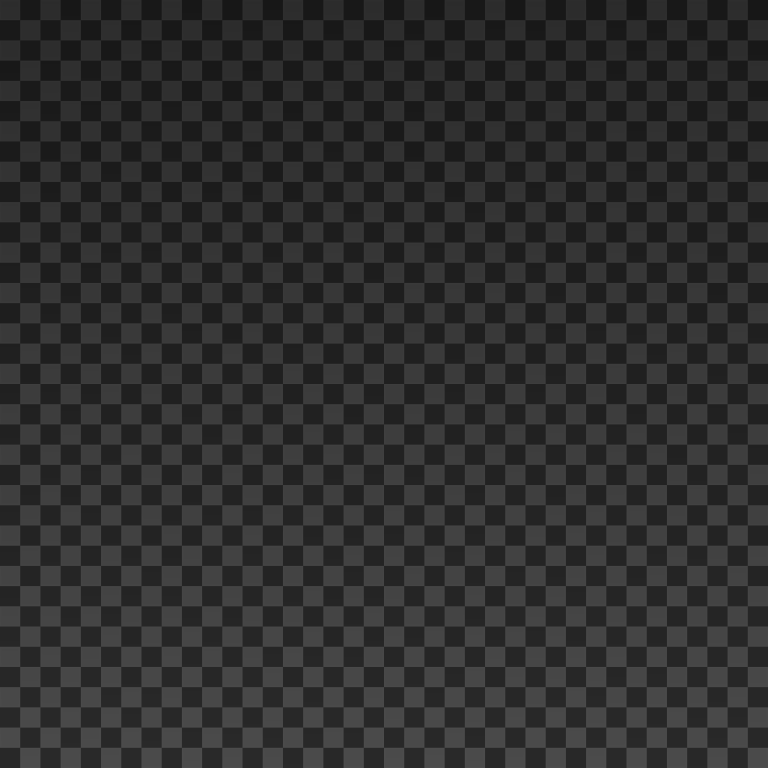
This pattern is drawn by a WebGL 1 fragment shader. Its source:

```glsl
precision highp float;

uniform vec2 u_resolution;

#define CELLS 38.0
#define DARK_TOP 0.092
#define DARK_BOTTOM 0.160
#define LIGHT_TOP 0.172
#define LIGHT_BOTTOM 0.292
#define RIM_WIDTH 0.06
#define RIM_GAIN 0.008
#define TONE_JITTER 0.005

float hash(vec2 p) {
    vec3 q = fract(p.xyx * 0.1031);
    q += dot(q, q.yzx + 33.33);
    return fract((q.x + q.y) * q.z);
}

// Distance from each coordinate to its nearest cell edge
vec2 edgeDistance(vec2 p) {
    return 0.5 - abs(fract(p) - 0.5);
}

// Smoothed checker: 0 on dark cells, 1 on light cells
float checker(vec2 p, vec2 pixel) {
    vec2 parity = 1.0 - 2.0 * mod(floor(p), 2.0);
    vec2 wave = parity * clamp(2.0 * edgeDistance(p) / pixel, 0.0, 1.0);
    return 0.5 - 0.5 * wave.x * wave.y;
}

void main() {
    vec2 uv = gl_FragCoord.xy / u_resolution;
    vec2 grid = uv * CELLS;
    vec2 pixel = CELLS / u_resolution;

    // Vertical shading of both tones
    float dark = mix(DARK_BOTTOM, DARK_TOP, uv.y);
    float light = mix(LIGHT_BOTTOM, LIGHT_TOP, uv.y);

    // Faint bright rim inside the light cells
    vec2 toEdge = edgeDistance(grid);
    float rim = 1.0 - smoothstep(0.0, RIM_WIDTH + max(pixel.x, pixel.y), min(toEdge.x, toEdge.y));
    light += RIM_GAIN * rim;

    // Slight tone variation between cells
    float jitter = TONE_JITTER * (hash(floor(grid)) - 0.5);

    float tone = mix(dark, light, checker(grid, pixel)) + jitter;
    gl_FragColor = vec4(vec3(tone), 1.0);
}
```
